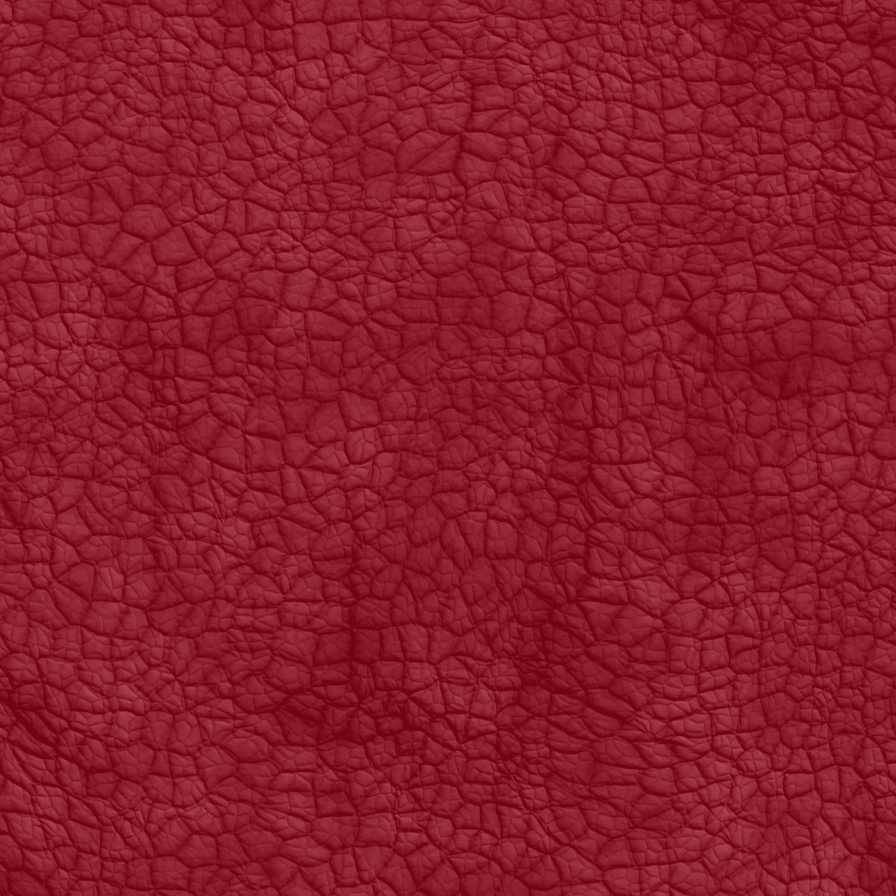
Give the GLSL for this texture, as a Shadertoy shader.

```glsl
// Red full-grain leather: plump pebbles parted by creases, finer cracks and long wrinkles.
// Two Voronoi layers and stretched ridged noise form a height field, which is lit
// by its slope along one light direction and then mapped onto a red colour ramp.

#define PEBBLES 30.0        // pebbles across the canvas
#define CRACKS 67.0         // fine crack cells across the canvas
#define PEBBLE_DEPTH 0.65
#define CRACK_DEPTH 0.26
#define WRINKLE_DEPTH 0.32
#define GRAIN_DEPTH 0.07
#define LIGHT_STEP 0.0012   // half width of the slope sample
#define SLOPE_GAIN 1.7
#define HEIGHT_GAIN 0.75
#define BASE_TONE 0.36
#define DARK_RED vec3(0.480, 0.040, 0.092)
#define PALE_RED vec3(0.655, 0.255, 0.295)

vec2 hash2(vec2 p) {
    vec3 q = fract(p.xyx * vec3(0.1031, 0.1030, 0.0973));
    q += dot(q, q.yzx + 33.33);
    return fract((q.xx + q.yz) * q.zy);
}

float noise(vec2 p) {
    vec2 cell = floor(p), f = fract(p);
    f = f * f * (3.0 - 2.0 * f);
    float low = mix(hash2(cell).x, hash2(cell + vec2(1, 0)).x, f.x);
    float high = mix(hash2(cell + vec2(0, 1)).x, hash2(cell + vec2(1, 1)).x, f.x);
    return mix(low, high, f.y);
}

vec2 noise2(vec2 p) {
    return vec2(noise(p), noise(p + vec2(57.3, 19.7))) - 0.5;
}

// Distance to the nearest Voronoi border, in cell units
float borderDistance(vec2 p) {
    vec2 cell = floor(p), f = fract(p);
    vec2 nearest = vec2(0.0), nearestCell = vec2(0.0);
    float best = 9.0;
    for (int y = -1; y <= 1; y++)
    for (int x = -1; x <= 1; x++) {
        vec2 o = vec2(x, y);
        vec2 r = o + 0.08 + 0.84 * hash2(cell + o) - f;
        float d = dot(r, r);
        if (d < best) { best = d; nearest = r; nearestCell = o; }
    }
    float border = 9.0;
    for (int y = -2; y <= 2; y++)
    for (int x = -2; x <= 2; x++) {
        vec2 o = nearestCell + vec2(x, y);
        vec2 r = o + 0.08 + 0.84 * hash2(cell + o) - f;
        vec2 gap = r - nearest;
        if (dot(gap, gap) > 1e-5)
            border = min(border, dot(0.5 * (r + nearest), normalize(gap)));
    }
    return border;
}

// Long broken lines running along the given direction
float wrinkles(vec2 p, vec2 along, float seed) {
    vec2 q = vec2(dot(p, vec2(-along.y, along.x)) * 10.0, dot(p, along) * 2.2) + seed;
    float line = exp(-abs(noise(q) - 0.5) / 0.055);
    return line * smoothstep(0.35, 0.7, noise(p * 5.0 + seed));
}

float leatherHeight(vec2 uv) {
    vec2 p = uv + 0.05 * noise2(uv * 5.0) + 0.008 * noise2(uv * 42.0);

    // Pebbles, with creases of varied depth
    float pebble = 1.0 - exp(-6.0 * borderDistance(p * vec2(0.96, 1.08) * PEBBLES));
    float h = PEBBLE_DEPTH * mix(0.7, 1.3, noise(uv * 15.0)) * pebble;

    // Finer cracks, fading in and out across the hide
    vec2 crackPos = (p + 0.006 * noise2(uv * 60.0)) * CRACKS + 31.0;
    float crack = 1.0 - exp(-6.0 * borderDistance(crackPos));
    h += CRACK_DEPTH * mix(0.4, 1.6, noise(uv * 22.0 + 8.0)) * crack;

    // Stretch wrinkles: near vertical, and falling to the right
    float folds = wrinkles(p, normalize(vec2(0.08, 1.0)), 11.0)
                + wrinkles(p, normalize(vec2(0.84, -0.54)), 43.0);
    h -= WRINKLE_DEPTH * folds;

    // Pores
    return h + GRAIN_DEPTH * (noise(uv * 230.0) + noise(uv * 390.0) - 1.0);
}

void mainImage(out vec4 fragColor, in vec2 fragCoord) {
    vec2 uv = fragCoord / iResolution.y;

    // Slope toward the light and mean height around the point
    vec2 toLight = normalize(vec2(0.5, 0.86)) * LIGHT_STEP;
    float behind = leatherHeight(uv - toLight);
    float ahead = leatherHeight(uv + toLight);
    float slope = behind - ahead;
    float height = 0.5 * (behind + ahead);

    // Tone, with a faint broad unevenness of the dye
    float tone = BASE_TONE + SLOPE_GAIN * slope + HEIGHT_GAIN * (height - 0.5);
    tone += 0.12 * (noise(uv * 3.5 + 4.0) - 0.5);
    fragColor = vec4(mix(DARK_RED, PALE_RED, clamp(tone, -0.15, 1.25)), 1.0);
}
```
